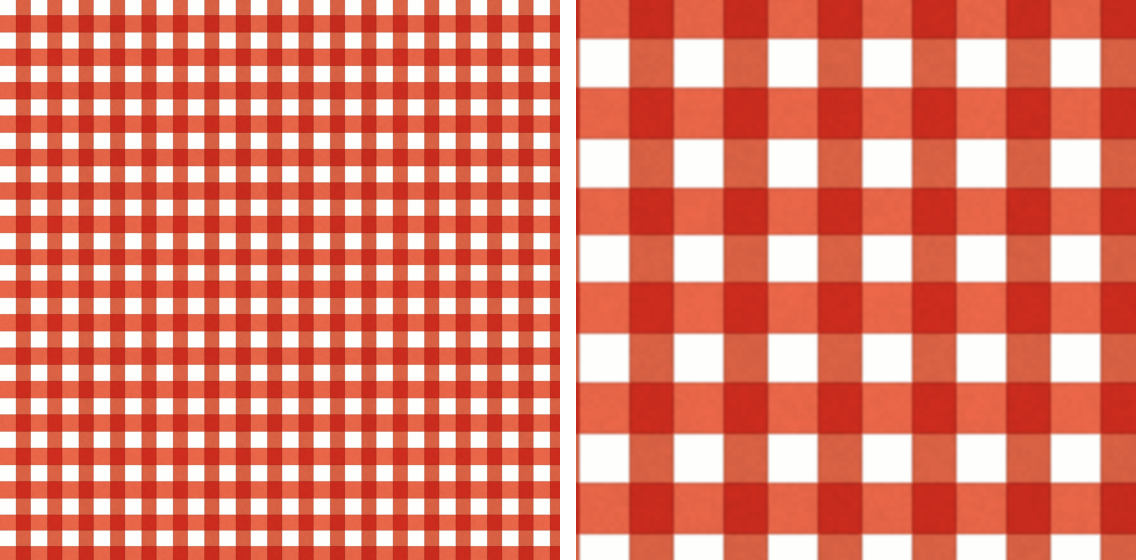
Left, the full canvas; right, a detail of the centre.
A three.js fragment shader for this pattern:

```glsl
// Red and white gingham cloth with translucent crossing bands and a fine grain.
varying vec2 vUv;

float hash(vec2 p) {
  vec3 q = fract(p.xyx * vec3(0.1031, 0.1030, 0.0973));
  q += dot(q, q.yzx + 33.33);
  return fract((q.x + q.y) * q.z);
}

float valueNoise(vec2 p) {
  vec2 cell = floor(p), f = fract(p);
  f = f * f * (3.0 - 2.0 * f);
  return mix(mix(hash(cell), hash(cell + vec2(1.0, 0.0)), f.x),
             mix(hash(cell + vec2(0.0, 1.0)), hash(cell + 1.0), f.x), f.y);
}

// Signed distance to a band that starts a small margin into its cell
float bandDistance(float t, float width) {
  return abs(t - 0.01 - 0.5 * width) - 0.5 * width;
}

float coverage(float d) {
  return 1.0 - smoothstep(-0.0014, 0.0014, d);
}

// Thin dark seam along a band's edge
float seam(float d) {
  float t = (d + 0.0004) / 0.0012;
  return exp(-t * t);
}

void main() {
  vec2 p = vec2(vUv.x, 1.0 - vUv.y);

  // Evenly spaced upright bands
  float x = p.x - 0.0185;
  float column = floor(x / 0.0561);
  float dColumn = bandDistance(x - column * 0.0561, 0.0264);

  // Level bands in groups of eight, the last one of each group tighter
  float y = p.y - 0.0173;
  float group = floor(y / 0.474);
  y -= group * 0.474;
  float row = floor(y / 0.0597);
  float dRow = bandDistance(y - row * 0.0597, 0.0306 - 0.0026 * step(6.5, row));

  float upright = coverage(dColumn);
  float level = coverage(dRow);

  // Overlaid dyes
  vec3 white = vec3(0.995, 0.995, 0.99);
  vec3 coral = vec3(0.905, 0.395, 0.28);
  vec3 brick = vec3(0.85, 0.38, 0.265);
  vec3 crimson = vec3(0.79, 0.17, 0.115);
  vec3 color = mix(mix(white, brick, upright), mix(coral, crimson, upright), level);

  // Seams, uneven dye from band to band, and grain, on dyed cloth only
  float dyed = max(upright, level);
  float seams = max(seam(dColumn), seam(dRow));
  float tone = upright * (hash(vec2(column + 7.0, 3.0)) - 0.5)
             + level * (hash(vec2(11.0, row + 8.0 * group + 20.0)) - 0.5);
  float grain = valueNoise(p * 330.0) + 0.6 * valueNoise(p * 150.0 + 40.0) - 0.8;
  color *= 1.0 + dyed * (0.025 * tone + 0.035 * grain) - 0.08 * seams;

  gl_FragColor = vec4(clamp(color, 0.0, 1.0), 1.0);
}
```
